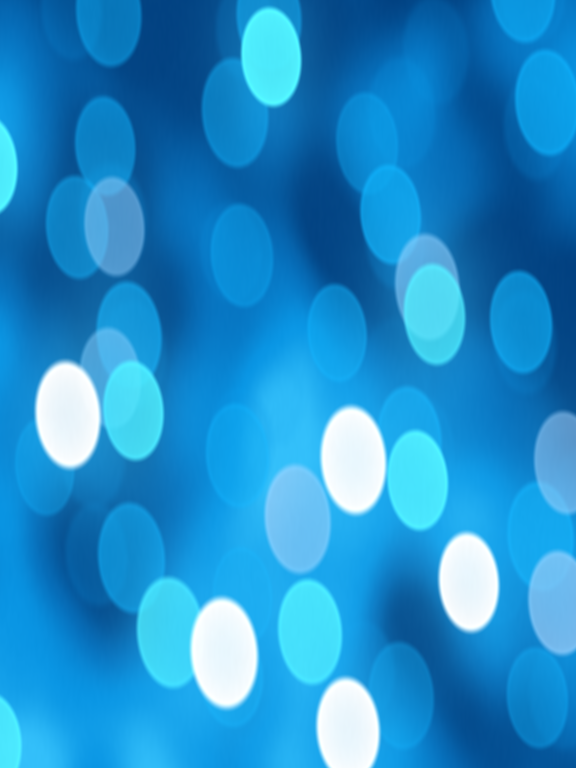
Write a WebGL 1 fragment shader that draws this background.

```glsl
precision highp float;

uniform vec2 u_resolution;

const vec3 DEEP = vec3(0.005, 0.25, 0.50);
const vec3 OCEAN = vec3(0.02, 0.43, 0.73);
const vec3 AZURE = vec3(0.03, 0.58, 0.89);
const vec3 SKY = vec3(0.20, 0.75, 0.98);
const vec3 CYAN = vec3(0.32, 0.95, 1.0);
const vec3 LAVENDER = vec3(0.64, 0.80, 0.96);
const vec3 WHITE = vec3(1.0);

const int MAX_DISCS = 32;
const vec2 DISC_RADII = vec2(0.054, 0.089);

vec2 hash2(vec2 p) {
  vec2 q = vec2(dot(p, vec2(127.1, 311.7)), dot(p, vec2(269.5, 183.3)));
  return fract(sin(q) * 43758.55);
}

float cornerSlope(vec2 cell, vec2 corner, vec2 f) {
  return dot(hash2(cell + corner) * 2.0 - 1.0, f - corner);
}

float gradientNoise(vec2 p) {
  vec2 cell = floor(p);
  vec2 f = fract(p);
  vec2 u = f * f * f * (f * (f * 6.0 - 15.0) + 10.0);
  float low = mix(cornerSlope(cell, vec2(0.0), f),
                  cornerSlope(cell, vec2(1.0, 0.0), f), u.x);
  float high = mix(cornerSlope(cell, vec2(0.0, 1.0), f),
                   cornerSlope(cell, vec2(1.0), f), u.x);
  return mix(low, high, u.y);
}

// Soft light falling off around a point
float softGlow(vec2 offset, vec2 radii) {
  vec2 q = offset / radii;
  return exp(-dot(q, q));
}

// Blurred blue depths, brighter in the lower middle and lower left
vec3 backdrop(vec2 p, float height) {
  float clouds = gradientNoise(p * vec2(3.6, 2.2) + 3.7)
               + 0.4 * gradientNoise(p * vec2(8.0, 4.5) + 11.3);
  float light = 0.36 + 1.15 * clouds - 0.16 * p.y / height
              + 0.42 * softGlow(p - vec2(0.48, 0.42 * height), vec2(0.3, 0.4))
              + 0.40 * softGlow(p - vec2(0.15, 0.08 * height), vec2(0.3, 0.3));
  vec3 color = mix(DEEP, OCEAN, smoothstep(0.0, 0.45, light));
  color = mix(color, AZURE, smoothstep(0.35, 0.7, light));
  return mix(color, SKY, smoothstep(0.65, 1.05, light));
}

// Distance from the centre of a slightly tilted oval; 1.0 is its edge
float ovalDistance(vec2 offset, float size) {
  offset.x += 0.045 * offset.y;
  return length(offset / (DISC_RADII * size));
}

// One translucent disc with a thin, faint rim and a wide halo
vec3 paintDisc(vec3 color, float d, vec3 tint, float opacity, float glow, float blur) {
  color = mix(color, SKY, glow * exp(-0.32 * d * d));
  float body = 1.0 - smoothstep(1.0 - blur, 1.0 + blur, d);
  color = mix(color, tint, body * opacity * (0.9 + 0.1 * d * d));
  float rimOffset = (d - 0.95) / 0.06;
  float rim = exp(-rimOffset * rimOffset) * 0.05 / blur;
  return color + rim * 0.07 * opacity * mix(tint, CYAN, 0.5);
}

// Evenly spread discs, jittered, filling the lower part given by reach
vec3 scatterDiscs(vec3 color, vec2 p, vec2 area, vec2 seed, float count,
                  float reach, vec3 tint, float opacity, float glow, float blur) {
  for (int i = 0; i < MAX_DISCS; i++) {
    float index = float(i);
    if (index >= count) break;
    vec2 random = hash2(seed * 17.0 + index);
    vec2 spread = fract(seed + index * vec2(0.7549, 0.5698));
    vec2 center = spread * area * vec2(1.0, reach) + (random - 0.5) * 0.1;
    float d = ovalDistance(p - center, mix(0.95, 1.08, random.x));
    float strength = min(opacity * mix(0.5, 1.0, random.y), 1.0);
    color = paintDisc(color, d, tint, strength, glow, blur);
  }
  return color;
}

void main() {
  vec2 p = gl_FragCoord.xy / u_resolution.x;
  vec2 area = vec2(1.0, u_resolution.y / u_resolution.x);

  vec3 color = backdrop(p, area.y);

  // Faint discs first, the brightest lights last
  color = scatterDiscs(color, p, area, vec2(0.13, 0.41), 24.0, 1.0, AZURE, 0.25, 0.0, 0.14);
  color = scatterDiscs(color, p, area, vec2(0.37, 0.86), 22.0, 1.0,
                       vec3(0.05, 0.67, 0.95), 0.75, 0.03, 0.08);
  color = scatterDiscs(color, p, area, vec2(0.22, 0.70), 6.0, 0.75, LAVENDER, 0.85, 0.2, 0.08);
  color = scatterDiscs(color, p, area, vec2(0.25, 0.20), 8.0, 1.0, CYAN, 1.3, 0.32, 0.08);
  color = scatterDiscs(color, p, area, vec2(0.595, 0.80), 5.0, 0.5, WHITE, 2.0, 0.4, 0.1);

  // Subtle vertical fibres
  color += 0.008 * gradientNoise(p * vec2(150.0, 40.0));

  gl_FragColor = vec4(clamp(color, 0.0, 1.0), 1.0);
}
```
